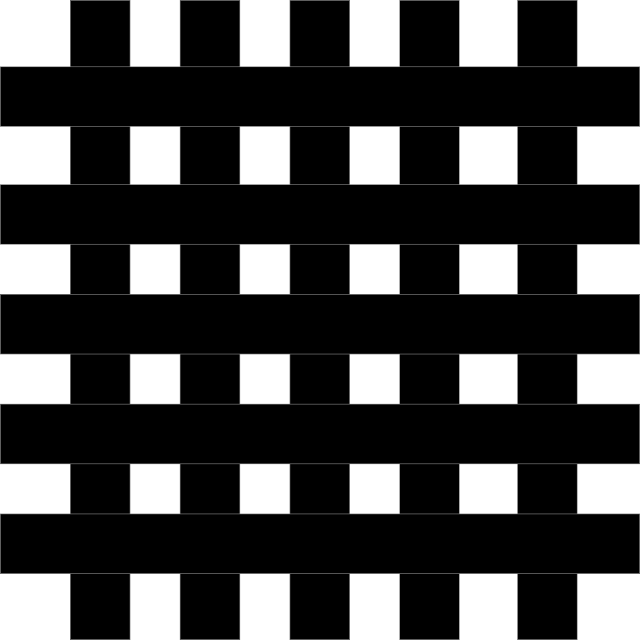
Give the GLSL for this pattern, as a three.js fragment shader.

```glsl
// Black lattice of five upright bars under five level bars, with grey hairline outlines on white.
varying vec2 vUv;

// Distance to the nearest of five bars; the last gap is slightly wider.
float barDistance(float across, float along, float firstCentre) {
  float index = clamp(floor((across - firstCentre) / 0.1715 + 0.5), 0.0, 4.0);
  float centre = firstCentre + 0.1715 * index + 0.0127 * step(3.5, index);
  return max(abs(across - centre) - 0.0466, abs(along - 0.5) - 0.4994);
}

// Antialiased share of a pixel that lies inside the shape.
float coverage(float dist, float pixel) {
  return clamp(0.5 - dist / pixel, 0.0, 1.0);
}

// Lays a black bar with a thin grey outline over the colour below.
vec3 paintBar(vec3 below, float dist, float pixel) {
  vec3 outlined = mix(below, vec3(0.5), coverage(dist - 0.0005, pixel));
  return mix(outlined, vec3(0.0), coverage(dist + 0.0005, pixel));
}

void main() {
  vec2 pixel = max(fwidth(vUv), vec2(0.00001));
  vec3 colour = vec3(1.0);

  // Upright bars first, then level bars across them.
  colour = paintBar(colour, barDistance(vUv.x, vUv.y, 0.1566), pixel.x);
  colour = paintBar(colour, barDistance(vUv.y, vUv.x, 0.1504), pixel.y);

  gl_FragColor = vec4(colour, 1.0);
}
```
